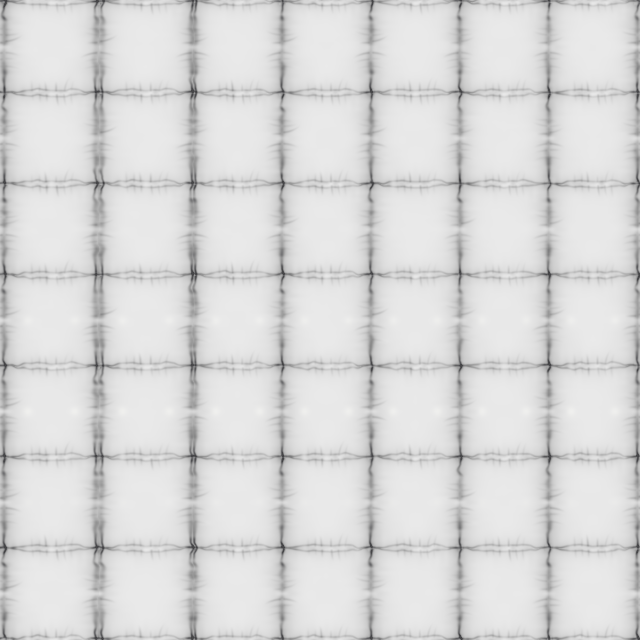
Reproduce this pattern procedurally as a WebGL 1 fragment shader.

```glsl
precision highp float;

uniform vec2 u_resolution;

const float SEAM_X = 0.302;         // position of vertical seam number two
const float LEFT_WIDTH = 0.1478;    // cells left of that seam are wider
const float RIGHT_WIDTH = 0.1388;
const float BASE_Y = 0.0013;
const float CELL_HEIGHT = 0.1423;
const float REPEATS = 7.0;
const float VARIATION = 0.4;        // difference between repeats
const float CLOTH = 0.915;
const float DARKEST = 0.27;
const float SIDE_SHADOW = 0.19;     // beside vertical seams
const float FLAT_SHADOW = 0.12;     // beside horizontal seams
const float SIDE_REACH = 0.085;
const float FLAT_REACH = 0.072;
const float CREASE_WIDTH = 0.013;
const float KNOT_RADIUS = 0.032;

float hash(vec2 p) {
  return fract(sin(dot(p, vec2(41.7, 289.3))) * 9871.3);
}

// Value noise on a lattice that wraps after the given period.
float noise(vec2 p, vec2 period) {
  vec2 i = floor(p);
  vec2 f = p - i;
  f = f * f * (3.0 - 2.0 * f);
  vec2 lo = mod(i, period);
  vec2 hi = mod(i + 1.0, period);
  return mix(mix(hash(lo), hash(vec2(hi.x, lo.y)), f.x),
             mix(hash(vec2(lo.x, hi.y)), hash(hi), f.x), f.y);
}

// Detail shared by all cells, blended with detail unique to each.
float ragged(vec2 grid, vec2 freq) {
  return mix(noise(grid * freq, freq),
             noise(grid * freq, freq * (REPEATS + 2.0)), VARIATION);
}

float stroke(float d, float width) {
  return exp(-d * d / (width * width));
}

vec2 gridCoords(vec2 uv) {
  float dx = uv.x - SEAM_X;
  float width = dx < 0.0 ? LEFT_WIDTH : RIGHT_WIDTH;
  return vec2(2.0 + dx / width, (uv.y - BASE_Y) / CELL_HEIGHT);
}

// Short puckers crossing a seam on both sides of its middle.
float puckers(float across, float along, vec2 segment, float reach) {
  float side = abs(across);
  float fromMiddle = 0.5 - abs(along);
  vec2 quadrant = vec2(sign(across), sign(along));
  float sum = 0.0;
  for (int i = 0; i < 3; i++) {
    float n = float(i);
    float shape = hash(quadrant * 3.1 + n * 7.7 + reach);
    float vary = hash(segment + quadrant * 5.3 + n);
    float offset = 0.045 + 0.075 * n + 0.02 * shape;
    float bend = (shape - 0.3) * 2.5 * side * side;
    float extent = reach * (0.6 + 0.5 * shape + 0.25 * vary);
    float fade = smoothstep(0.0, 0.03, side) * (1.0 - smoothstep(0.3 * extent, extent, side));
    sum += stroke(fromMiddle - offset - bend, 0.014) * fade * (0.5 + 0.5 * vary) / (1.0 + 0.7 * n);
  }
  return sum;
}

// Broad dark seam, doubled on the left columns.
float verticalSeam(vec2 s, vec2 grid) {
  float seam = floor(grid.x + 0.5);
  float along = abs(s.y);
  float streaks = ragged(grid, vec2(6.0, 22.0));
  float swell = mix(0.65, 1.1, smoothstep(0.0, 0.3, along));
  float shadow = SIDE_SHADOW * exp(-abs(s.x) / (SIDE_REACH * swell)) * (0.65 + 0.7 * streaks);
  float split = seam == 1.0 ? 0.034 : (seam == 2.0 ? 0.02 : 0.0);
  float wander = (ragged(grid, vec2(2.0, 14.0)) - 0.5) * 0.045;
  float width = CREASE_WIDTH + 0.02 * smoothstep(0.05, 0.3, along);
  float depth = 0.07 + 0.36 * exp(-along / 0.16);
  float crease = stroke(abs(s.x + wander) - split, width) * depth * (0.4 + 1.1 * streaks);
  float gap = 0.09 * stroke(along - 0.5, 0.05) * stroke(s.x, 0.06);
  return shadow + crease - gap + 0.10 * puckers(s.x, s.y, vec2(seam, floor(grid.y)), 0.17);
}

// Two fine folds around a pale lens on each side of a crossing.
float horizontalSeam(vec2 s, vec2 grid) {
  float along = abs(s.x);
  float streaks = ragged(grid, vec2(20.0, 6.0));
  float shadow = FLAT_SHADOW * exp(-abs(s.y) / FLAT_REACH) * (0.6 + 0.8 * streaks);
  float wander = (ragged(grid, vec2(14.0, 2.0)) - 0.5) * 0.03;
  float lens = 0.033 * smoothstep(0.04, 0.3, along);
  float depth = 0.08 + 0.3 * exp(-along / 0.11);
  float fold = stroke(abs(s.y + wander) - lens, CREASE_WIDTH) * depth * (0.4 + 1.1 * streaks);
  float pale = 0.06 * stroke(s.y + wander, 0.025) * smoothstep(0.15, 0.35, along);
  return shadow + fold - pale + 0.11 * puckers(s.y, s.x, vec2(floor(grid.x), floor(grid.y + 0.5)), 0.15);
}

void main() {
  vec2 uv = gl_FragCoord.xy / u_resolution;
  vec2 grid = gridCoords(uv);
  vec2 s = fract(grid + 0.5) - 0.5;

  float shade = CLOTH - verticalSeam(s, grid) - horizontalSeam(s, grid);

  // Pinched knots at the crossings
  float knot = stroke(length(s), KNOT_RADIUS);
  shade -= 0.4 * knot * smoothstep(0.2, 0.75, ragged(grid, vec2(36.0)));

  // Gentle cloth unevenness and glints in the central rows
  shade += 0.012 * (ragged(grid, vec2(4.0)) - 0.5);
  vec2 glint = vec2(abs(abs(s.x) - 0.25), abs(s.y) - 0.5);
  float glow = 0.035 * stroke(length(glint), 0.05) * stroke(uv.y - 0.4, 0.16);

  shade = clamp(shade, DARKEST, 0.94);
  vec3 color = vec3(shade) + glow * vec3(1.0, 1.0, 0.8);
  color.b += 0.008 * (1.0 - smoothstep(0.4, 0.6, shade));
  gl_FragColor = vec4(color, 1.0);
}
```
